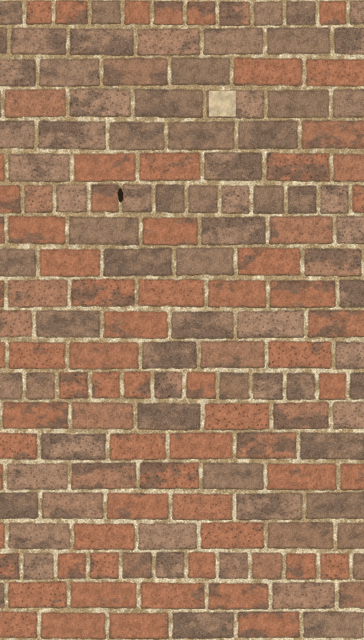
A Shadertoy shader for this texture:

```glsl
// Weathered brick wall: 21 courses, every sixth one laid in short headers.

float hash(vec2 p) {
    vec3 q = fract(vec3(p.xyx) * 0.1031);
    q += dot(q, q.yzx + 33.33);
    return fract((q.x + q.y) * q.z);
}

// Layered, rotated sines, roughly -1 to 1
float waves(vec2 p) {
    float sum = 0.0, amp = 0.5;
    for (int i = 0; i < 5; i++) {
        p = mat2(0.8, -0.6, 0.6, 0.8) * p * 1.85 + 1.7;
        sum += amp * sin(p.x + 1.6 * sin(p.y * 1.2));
        amp *= 0.68;
    }
    return sum;
}

// Cellular noise: distance to the nearest scattered point
float cells(vec2 p) {
    vec2 cell = floor(p);
    float nearest = 2.0;
    for (int j = -1; j <= 1; j++)
        for (int i = -1; i <= 1; i++) {
            vec2 c = cell + vec2(i, j);
            vec2 point = c + vec2(hash(c + 40.0), hash(c + 91.0));
            nearest = min(nearest, length(p - point));
        }
    return nearest;
}

// Uneven position of a vertical joint, in brick widths
float joint(float column, float row) {
    return column + 0.13 * (hash(vec2(column + 20.0, row + 3.0)) - 0.5);
}

void mainImage(out vec4 fragColor, in vec2 fragCoord) {
    vec2 uv = fragCoord / iResolution.xy;
    vec2 p = uv * vec2(1.0, 1.7534);
    float px = 1.0 / iResolution.x;

    // Courses counted from the top, with gently varying heights
    float down = 1.0 - uv.y;
    float v = down * 21.0 + 0.15 * sin(6.2832 * pow(max(down, 0.0001), 0.55));
    v += 0.025 * sin(p.x * 7.0 + floor(v) * 2.0);
    float row = floor(v);

    // Bond: headers, or stretchers shifted by half a brick
    bool header = mod(row, 6.0) < 0.5;
    float width = header ? 0.0895 : 0.181;
    float shift = header ? 0.064 : (mod(row, 2.0) > 0.5 ? 0.014 : 0.105);
    float x = (p.x - shift) / width;
    float column = floor(x);
    if (x < joint(column, row)) column -= 1.0;
    else if (x > joint(column + 1.0, row)) column += 1.0;
    float left = joint(column, row), right = joint(column + 1.0, row);

    // Ragged rounded brick outline
    vec2 q = vec2((x - 0.5 * (left + right)) * width, (0.5 - fract(v)) * 0.0835);
    vec2 halfSize = vec2(0.5 * (right - left) * width, 0.0418) - 0.0062;
    vec2 ragged = q + 0.0014 * vec2(waves(p * 38.0), waves(p.yx * 42.0 + 9.0));
    vec2 e = abs(ragged) - halfSize + 0.005;
    float d = length(max(e, 0.0)) + min(max(e.x, e.y), 0.0) - 0.005;
    float brickMask = 1.0 - smoothstep(-px, px, d);

    // Character of this brick
    vec2 id = vec2(column + 31.0, row + 7.0);
    float tone = hash(id), soot = hash(id + 57.0), fired = hash(id + 113.0);
    vec2 grainPos = p + id * 0.37;
    float stain = waves(grainPos * vec2(12.0, 22.0));
    float mottle = waves(grainPos * 55.0);
    float grain = cells(p * 170.0) - 0.5;
    float pits = 1.0 - smoothstep(0.08, 0.28, cells(p * 62.0));

    // Brick face: tan to brown, redder toward the ground
    vec3 brick = mix(vec3(0.56, 0.45, 0.36), vec3(0.67, 0.53, 0.43), tone);
    float red = smoothstep(0.5, 0.8, fired + 0.22 * down);
    brick = mix(brick, vec3(0.69, 0.45, 0.33), red * 0.85);
    float sootCover = smoothstep(0.0, 0.9, stain + soot * 1.1 - 0.35 - red * 0.3);
    brick = mix(brick, vec3(0.45, 0.37, 0.31), sootCover * 0.75);
    float flakes = 1.0 - smoothstep(0.0, 0.13, abs(mottle + 0.1));
    brick = mix(brick, vec3(0.73, 0.61, 0.49), flakes * 0.3 * (1.0 - red * 0.7));
    brick *= 1.0 + 0.09 * mottle + 0.14 * grain - 0.2 * pits * tone;
    brick *= 1.0 - 0.14 * smoothstep(-0.007, 0.0, d);

    // One pale replacement half brick
    vec2 pale = abs(p - vec2(0.611, 1.470)) - vec2(0.037, 0.036);
    float paleMask = 1.0 - smoothstep(-0.002, 0.002, max(pale.x, pale.y));
    brick = mix(brick, vec3(0.80, 0.72, 0.58) * (1.0 + 0.1 * mottle), paleMask);

    // Sandy mortar, paler near the ground
    float lime = smoothstep(-0.4, 0.8, waves(p * 30.0 + 4.0) + down * 0.5 - 0.2);
    vec3 mortar = mix(vec3(0.68, 0.58, 0.43), vec3(0.87, 0.80, 0.66), lime);
    mortar *= 1.0 + 0.25 * grain + 0.09 * waves(p * 90.0);

    // Light from above: shadow under each brick, broken dark crevices elsewhere
    float under = smoothstep(0.0, 0.012, -q.y - halfSize.y + 0.012);
    float crevice = 1.0 - smoothstep(0.0004, 0.0032, abs(d - 0.0006));
    float broken = smoothstep(-0.5, 0.5, waves(p * 26.0 + 13.0));
    vec3 color = mix(mortar, brick, brickMask);
    color = mix(color, vec3(0.32, 0.25, 0.18), crevice * (0.25 + 0.4 * under) * (0.4 + 0.6 * broken));

    // Occasional open hole where a vertical joint has crumbled
    float side = q.x < 0.0 ? column : column + 1.0;
    vec2 hole = vec2((x - joint(side, row)) * width, q.y - 0.008);
    hole += 0.002 * waves(p * 50.0);
    float open = step(0.965, hash(vec2(side + 71.0, row + 29.0)));
    open *= 1.0 - smoothstep(0.7, 1.1, length(hole / vec2(0.008, 0.022)));
    color = mix(color, vec3(0.17, 0.13, 0.10), open);

    fragColor = vec4(clamp(color, 0.0, 1.0), 1.0);
}
```
